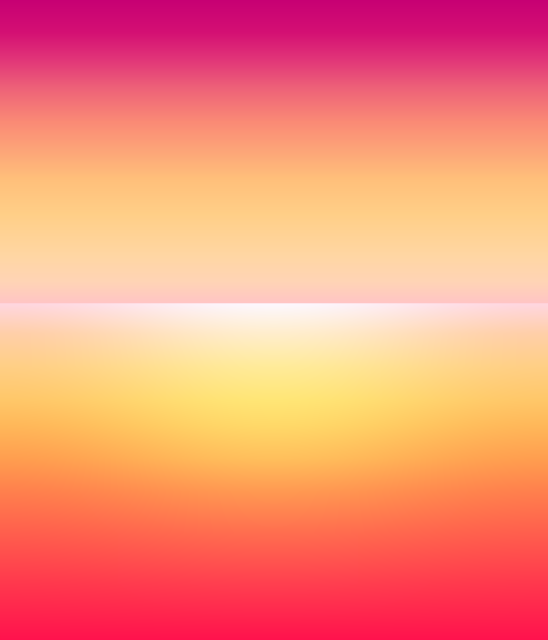
This background is drawn by a WebGL 1 fragment shader. Its source:

```glsl
precision highp float;

uniform vec2 u_resolution;

const float HORIZON = 0.526;
const float TAU = 6.28319;

// Continue a gradient from its current colour to the next stop
vec3 toStop(vec3 color, vec3 next, float start, float end, float t) {
  return mix(color, next, clamp((t - start) / (end - start), 0.0, 1.0));
}

// Magenta zenith fading through peach to a pink haze; depth runs downward
vec3 skyColor(float depth) {
  vec3 c = vec3(0.78, 0.00, 0.45);
  c = toStop(c, vec3(0.83, 0.06, 0.45), 0.000, 0.050, depth);
  c = toStop(c, vec3(0.88, 0.20, 0.47), 0.050, 0.091, depth);
  c = toStop(c, vec3(0.93, 0.38, 0.47), 0.091, 0.137, depth);
  c = toStop(c, vec3(0.98, 0.54, 0.46), 0.137, 0.190, depth);
  c = toStop(c, vec3(1.00, 0.75, 0.48), 0.190, 0.280, depth);
  c = toStop(c, vec3(1.00, 0.81, 0.53), 0.280, 0.335, depth);
  c = toStop(c, vec3(1.00, 0.84, 0.64), 0.335, 0.400, depth);
  c = toStop(c, vec3(1.00, 0.83, 0.71), 0.400, 0.440, depth);
  return toStop(c, vec3(1.00, 0.77, 0.77), 0.440, 0.474, depth);
}

// Water away from the light: pink, amber, then crimson
vec3 outerWater(float depth) {
  vec3 c = vec3(1.00, 0.84, 0.88);
  c = toStop(c, vec3(1.00, 0.81, 0.66), 0.474, 0.521, depth);
  c = toStop(c, vec3(1.00, 0.81, 0.52), 0.521, 0.573, depth);
  c = toStop(c, vec3(1.00, 0.78, 0.41), 0.573, 0.625, depth);
  c = toStop(c, vec3(1.00, 0.72, 0.35), 0.625, 0.664, depth);
  c = toStop(c, vec3(1.00, 0.62, 0.31), 0.664, 0.716, depth);
  c = toStop(c, vec3(1.00, 0.50, 0.30), 0.716, 0.768, depth);
  c = toStop(c, vec3(1.00, 0.37, 0.30), 0.768, 0.833, depth);
  c = toStop(c, vec3(1.00, 0.22, 0.30), 0.833, 0.911, depth);
  return toStop(c, vec3(1.00, 0.07, 0.30), 0.911, 1.000, depth);
}

// Water under the light: white, lemon, then crimson
vec3 litWater(float depth) {
  vec3 c = vec3(0.99, 0.97, 1.00);
  c = toStop(c, vec3(1.00, 0.93, 0.80), 0.474, 0.521, depth);
  c = toStop(c, vec3(1.00, 0.92, 0.60), 0.521, 0.573, depth);
  c = toStop(c, vec3(1.00, 0.90, 0.46), 0.573, 0.625, depth);
  c = toStop(c, vec3(1.00, 0.85, 0.41), 0.625, 0.664, depth);
  c = toStop(c, vec3(1.00, 0.75, 0.36), 0.664, 0.716, depth);
  c = toStop(c, vec3(1.00, 0.60, 0.32), 0.716, 0.768, depth);
  c = toStop(c, vec3(1.00, 0.43, 0.31), 0.768, 0.833, depth);
  c = toStop(c, vec3(1.00, 0.25, 0.31), 0.833, 0.911, depth);
  return toStop(c, vec3(1.00, 0.07, 0.30), 0.911, 1.000, depth);
}

// Soft horizontal bell: one at the centre, zero at both sides
float centerGlow(float x) {
  return 0.5 + 0.5 * cos(TAU * (x - 0.5));
}

void main() {
  vec2 uv = gl_FragCoord.xy / u_resolution;
  float depth = 1.0 - uv.y;

  vec3 sky = skyColor(depth);
  vec3 water = mix(outerWater(depth), litWater(depth), centerGlow(uv.x));

  // Antialiased horizon
  float halfEdge = 0.5 / u_resolution.y;
  float aboveHorizon = smoothstep(HORIZON - halfEdge, HORIZON + halfEdge, uv.y);
  gl_FragColor = vec4(mix(water, sky, aboveHorizon), 1.0);
}
```
